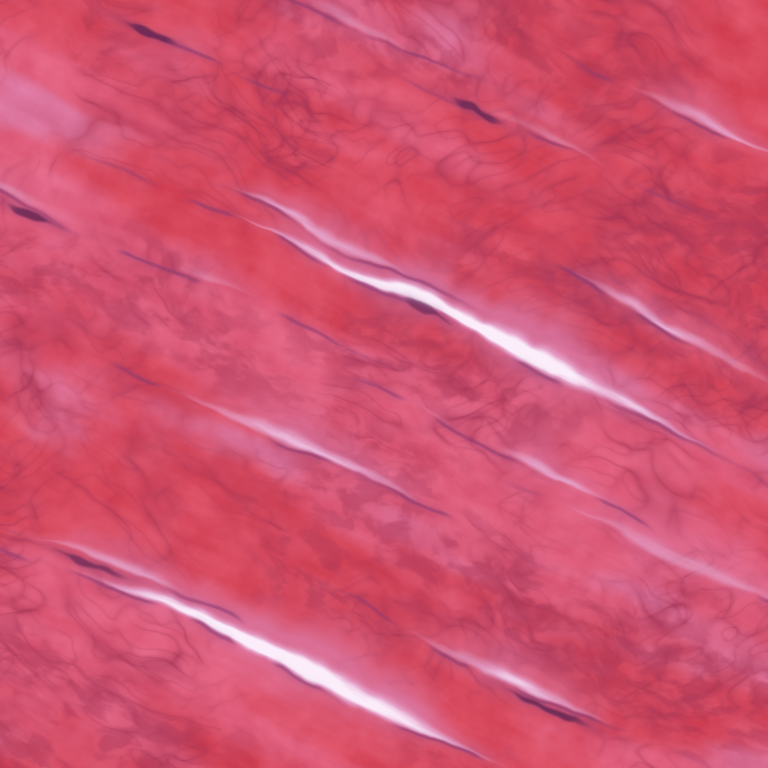
Reproduce this texture procedurally as a WebGL 2 fragment shader.

```glsl
#version 300 es
precision highp float;
// Stained fibrous tissue: rose fibres running diagonally, split by pale slits.
// Stretched noise gives the fibres, warped ridged noise the creases, and loops
// scatter hazy slits with long seams and dark nuclei in bent coordinates.

uniform vec2 u_resolution;
out vec4 outColor;

const vec2 AXIS = vec2(0.904, -0.428);      // fibre direction
const vec2 SCATTER = vec2(0.7549, 0.5698);  // low-discrepancy step
const int SLITS = 14;
const int OPEN_SLITS = 2;                   // slits that show bright glass
const int NUCLEI = 6;
const float BEND = 0.026;                   // waviness of the fibres
const float CRUMPLE = 0.075;                // distortion of the creases

const vec3 ROSE   = vec3(0.850, 0.292, 0.372);
const vec3 PINK   = vec3(0.880, 0.372, 0.490);
const vec3 MAUVE  = vec3(0.855, 0.470, 0.640);
const vec3 LILAC  = vec3(0.905, 0.650, 0.805);
const vec3 WHITE  = vec3(0.985, 0.930, 0.980);
const vec3 CREASE = vec3(0.640, 0.200, 0.330);
const vec3 PURPLE = vec3(0.540, 0.230, 0.440);
const vec3 NUCLEUS = vec3(0.370, 0.140, 0.310);

float hash(vec2 p) {
  vec3 q = fract(p.xyx * vec3(0.1031, 0.1030, 0.0973));
  q += dot(q, q.yzx + 33.33);
  return fract((q.x + q.y) * q.z);
}

float noise(vec2 p) {
  vec2 i = floor(p), f = fract(p);
  f = f * f * (3.0 - 2.0 * f);
  return mix(mix(hash(i), hash(i + vec2(1, 0)), f.x),
             mix(hash(i + vec2(0, 1)), hash(i + vec2(1, 1)), f.x), f.y);
}

float fbm(vec2 p) {
  float sum = 0.0, amp = 0.533;
  for (int i = 0; i < 4; i++) {
    sum += amp * noise(p);
    p = mat2(0.8, 0.6, -0.6, 0.8) * p * 2.03 + 17.3;
    amp *= 0.5;
  }
  return sum;
}

// Like fbm, but keeps its axes so that stretched streaks stay aligned.
float streaks(vec2 p) {
  return 0.55 * noise(p) + 0.29 * noise(p * 2.1 + 31.7) + 0.16 * noise(p * 4.3 + 57.1);
}

// Wrinkles: thin crests where the noise crosses its middle value.
float wrinkles(vec2 p) {
  float a = 1.0 - abs(2.0 * noise(p) - 1.0);
  float b = 1.0 - abs(2.0 * noise(p * 1.9 + 43.0) - 1.0);
  return pow(a, 7.0) * 0.65 + pow(b, 5.0) * 0.45;
}

// x runs along the fibres, y across them.
vec2 toFibre(vec2 p) {
  return vec2(dot(p, AXIS), dot(p, vec2(-AXIS.y, AXIS.x)));
}

vec2 slitCentre(float k) {
  return toFibre(fract(vec2(0.62, 0.56) + k * SCATTER));
}

float line(float d, float width) {
  return exp(-d * d / (width * width));
}

// Rose ground with pink bands, mauve veils and dark crumpled creases.
vec3 tissue(vec2 p, vec2 f) {
  float band = streaks(f * vec2(2.0, 8.0) + 12.0);
  vec3 col = mix(ROSE, PINK, smoothstep(0.46, 0.66, band));
  float veil = streaks(f * vec2(2.2, 10.0) + 26.0) + 0.25 * (fbm(p * 14.0) - 0.5);
  col = mix(col, MAUVE, 0.85 * smoothstep(0.58, 0.82, veil));
  col += vec3(0.04, 0.08, 0.09) * (streaks(f * vec2(9.0, 48.0)) - 0.5);
  col += vec3(0.07, 0.10, 0.11) * (fbm(p * 34.0 + 41.0) - 0.5);

  vec2 q = f + CRUMPLE * (vec2(fbm(p * 7.0), fbm(p * 7.0 + 50.0)) - 0.5);
  float patches = smoothstep(0.44, 0.66, fbm(q * vec2(2.8, 6.5) + 70.0));
  float mottle = smoothstep(0.38, 0.68, fbm(q * vec2(36.0, 60.0) + 5.0));
  col = mix(col, CREASE, patches * (0.08 + 0.38 * mottle));

  // Short wrinkles, some along the fibres and some slanting across them.
  float along = wrinkles(q * vec2(11.0, 34.0) + 23.0);
  float slant = wrinkles(vec2(q.x + 1.2 * q.y, q.y - 1.2 * q.x) * vec2(11.0, 21.0));
  float rising = wrinkles(vec2(q.x - 0.4 * q.y, q.y + 0.4 * q.x) * vec2(12.0, 30.0) + 77.0);
  float alongShare = smoothstep(0.44, 0.66, fbm(p * 6.0 + 90.0));
  float slantShare = smoothstep(0.50, 0.68, fbm(p * 6.0 + 130.0));
  float risingShare = smoothstep(0.48, 0.68, fbm(p * 6.0 + 170.0));
  float dark = 0.60 * along * alongShare + 0.55 * slant * slantShare + 0.55 * rising * risingShare;
  return mix(col, CREASE, min(dark, 0.75));
}

// Hazy gaps, crisp only where wide open, each on a long thin seam.
vec3 addSlits(vec3 col, vec2 f) {
  for (int i = 0; i < SLITS; i++) {
    float k = float(i), rank = k / float(SLITS);
    bool isOpen = i < OPEN_SLITS;
    vec2 c = slitCentre(k);
    float halfLength = (isOpen ? 0.34 : mix(0.26, 0.13, rank)) * (0.8 + 0.4 * hash(vec2(k, 4.0)));
    float t = (f.x - c.x) / halfLength;
    float taper = max(1.0 - t * t, 0.0);
    float ragged = 0.35 + 1.3 * streaks(vec2(f.x * 13.0, k * 7.0));
    float width = (isOpen ? 0.0125 : mix(0.011, 0.008, rank)) * (0.25 + 0.75 * taper * taper) * ragged;
    float d = f.y - c.y - 0.016 * (streaks(vec2(f.x * 9.0, k * 5.0 + 2.0)) - 0.5);
    d -= 0.005 * (streaks(f * vec2(26.0, 40.0)) - 0.5);
    float fade = taper * smoothstep(0.1, 0.65, noise(vec2(f.x * 8.0, k * 9.0 + 4.0)) + (isOpen ? 0.35 : 0.1));
    float strength = (isOpen ? 1.25 : mix(0.80, 0.45, hash(vec2(k, 51.0)))) * fade;
    float pale = strength * line(d, width * (d > 0.0 ? 1.35 : 0.75));
    pale *= 0.80 + 0.4 * streaks(f * vec2(14.0, 130.0));
    float haze = strength * line(d - 1.2 * width, width * 3.2);
    col = mix(col, MAUVE, 0.75 * min(haze, 1.0));
    col = mix(col, LILAC, smoothstep(0.08, 0.75, pale));
    col = mix(col, WHITE, smoothstep(0.52, 1.0, pale));

    float reach = smoothstep(1.9, 1.0, abs(t));
    float broken = smoothstep(0.30, 0.75, noise(vec2(f.x * 17.0, k + 60.0)));
    float seam = line(d + width * 0.9, 0.0022) + 0.25 * line(d + width, 0.007);
    col = mix(col, PURPLE, 0.60 * min(seam, 1.0) * reach * broken);
  }
  return col;
}

// Ragged dark spindles pressed against the lower rims of some slits.
vec3 addNuclei(vec3 col, vec2 f) {
  for (int i = 0; i < NUCLEI; i++) {
    float k = float(i), size = hash(vec2(k, 19.0));
    vec2 d = f - slitCentre(k * 2.0) - vec2(0.22 * hash(vec2(k, 8.0)) - 0.11, -0.011);
    d.y += 0.016 * (streaks(vec2(f.x * 16.0, k * 3.0)) - 0.5);
    float t = d.x / mix(0.030, 0.075, size);
    float width = 0.0055 * max(1.0 - t * t, 0.0) * (0.2 + noise(vec2(f.x * 45.0, k * 11.0)));
    float body = smoothstep(1.0, 0.4, abs(t)) * smoothstep(width + 0.0025, width - 0.0025, abs(d.y));
    col = mix(col, PURPLE, 0.45 * line(t, 1.1) * line(d.y, 0.007));
    col = mix(col, NUCLEUS, body * mix(0.55, 0.9, hash(vec2(k, 33.0))));
  }
  return col;
}

void main() {
  vec2 p = gl_FragCoord.xy / u_resolution;
  vec2 f = toFibre(p);
  f.y += BEND * (noise(p * 3.0 + 6.0) - 0.5) + 0.4 * BEND * (noise(p * 9.0 + 2.0) - 0.5);
  vec3 col = addNuclei(addSlits(tissue(p, f), f), f);
  outColor = vec4(clamp(col, 0.0, 1.0), 1.0);
}
```
